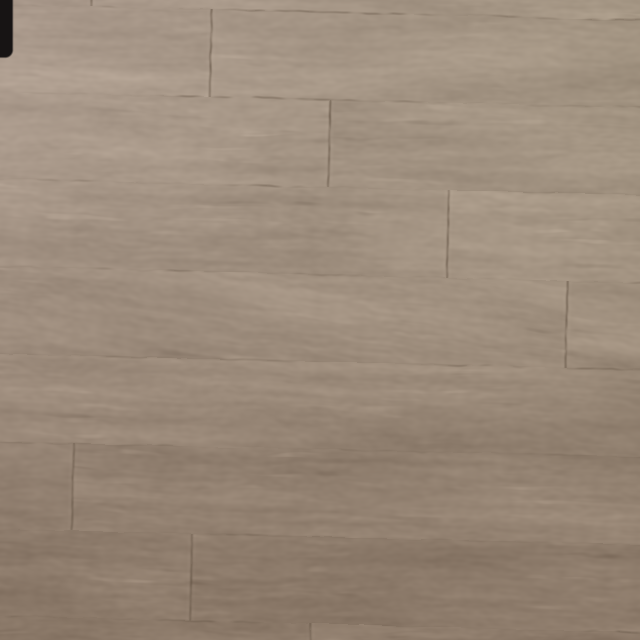
Reproduce this texture procedurally as a three.js fragment shader.

```glsl
varying vec2 vUv;

vec2 hash2(vec2 p) {
  p = vec2(dot(p, vec2(127.1, 311.7)), dot(p, vec2(269.5, 183.3)));
  return fract(sin(p) * 43758.55);
}

float gradientDot(vec2 cell, vec2 corner, vec2 f) {
  return dot(hash2(cell + corner) * 2.0 - 1.0, f - corner);
}

float gradientNoise(vec2 p) {
  vec2 i = floor(p), f = p - i;
  vec2 s = f * f * f * (f * (f * 6.0 - 15.0) + 10.0);
  float low = mix(gradientDot(i, vec2(0, 0), f), gradientDot(i, vec2(1, 0), f), s.x);
  float high = mix(gradientDot(i, vec2(0, 1), f), gradientDot(i, vec2(1, 1), f), s.x);
  return mix(low, high, s.y);
}

float softLine(float dist, float halfWidth) {
  return 1.0 - smoothstep(0.0, halfWidth * 2.0, dist);
}

// Brightness offset of the wood, running along x and falling by slant
float woodGrain(vec2 p, vec2 seed, float slant) {
  vec2 q = p + seed * vec2(13.0, 7.0);
  q.y -= slant * p.x;
  q.y += 0.018 * gradientNoise(q * vec2(2.6, 6.0));
  q.y += 0.004 * gradientNoise(q * vec2(16.0, 24.0));

  // Wide bands, then streaks, then short rough fibres
  float grain = 0.045 * gradientNoise(q * vec2(1.8, 9.0) + 3.1);
  grain += 0.050 * gradientNoise(q * vec2(2.0, 20.0));
  grain += 0.040 * gradientNoise(q * vec2(5.0, 52.0) + 5.3);
  grain += 0.032 * gradientNoise(q * vec2(20.0, 115.0) + 9.1);
  grain += 0.024 * gradientNoise(q * vec2(60.0, 125.0));

  // Sparse pale fibres and dark veins, broken along their length
  float patches = smoothstep(-0.15, 0.3, gradientNoise(q * vec2(4.0, 9.0) + 2.7));
  float broken = smoothstep(-0.3, 0.25, gradientNoise(q * vec2(24.0, 60.0) + 12.6));
  float fibre = smoothstep(0.10, 0.45, gradientNoise(q * vec2(7.0, 95.0) + 21.4));
  float vein = smoothstep(0.12, 0.48, gradientNoise(q * vec2(5.5, 85.0) + 37.8));
  return grain + patches * broken * (0.050 * fibre - 0.055 * vein);
}

void main() {
  // Floor axes, slightly turned, with rows counted downward
  float down = 1.0 - vUv.y;
  vec2 board = vec2(vUv.x + 0.025 * down, down - 0.025 * vUv.x + 0.1301);
  float rowHeight = 0.1366;
  float plankLength = 1.143;

  vec2 edge = board;
  edge.y += 0.0030 * gradientNoise(board * vec2(16.0, 3.0));
  edge.y += 0.0016 * gradientNoise(board * vec2(50.0, 3.0));
  edge.x += 0.0018 * gradientNoise(board * vec2(3.0, 45.0));

  // Each row is shifted by the same step
  float row = floor(edge.y / rowHeight);
  float along = edge.x - 0.1426 - 0.1888 * row;
  float plank = floor(along / plankLength);
  vec2 seed = hash2(vec2(row + 3.0, plank + 8.0));

  // Soft room light, paler and cooler at the upper left
  vec3 shadeColor = vec3(0.545, 0.474, 0.410);
  vec3 lightColor = vec3(0.660, 0.603, 0.532);
  vec3 color = mix(shadeColor, lightColor, smoothstep(-0.12, 0.95, vUv.y));
  color += vec3(0.010, 0.002, 0.020) * (1.0 - vUv.x) * vUv.y;
  color -= 0.026 * vUv.x * smoothstep(0.5, 1.0, vUv.y);
  color += 0.020 * gradientNoise(vUv * 3.0);

  // One row has strongly falling grain
  float slant = 0.02 * (seed.x - 0.4) + 0.07 * (1.0 - step(0.5, abs(row - 4.0)));
  color += (seed.y - 0.5) * 0.006;
  color += woodGrain(board, seed, slant) * vec3(1.0, 0.98, 0.94);

  // Long seams show only in short broken stretches; end joints stay distinct
  float seamRow = floor(edge.y / rowHeight + 0.5);
  float seamDist = abs(edge.y - rowHeight * seamRow);
  float jointDist = abs(along - plankLength * floor(along / plankLength + 0.5));
  float stretches = smoothstep(-0.05, 0.35, gradientNoise(vec2(board.x * 6.0, seamRow * 3.7)));
  float breaks = smoothstep(-0.35, 0.2, gradientNoise(vec2(board.x * 32.0, seamRow * 5.3)));
  float jointWear = 0.8 + 0.7 * gradientNoise(board * vec2(5.0, 65.0));
  float seam = softLine(seamDist, 0.0016) * breaks * mix(0.07, 0.40, stretches);
  float joint = softLine(jointDist, 0.0017) * 0.58 * jointWear;
  color = mix(color, vec3(0.40, 0.34, 0.28), max(seam, joint));

  // Pale bevel beside the joints
  color += 0.008 * softLine(abs(jointDist - 0.0048), 0.0018);

  // Dark rounded furniture foot in the upper left corner
  vec2 foot = abs(vec2(vUv.x + 0.05, vUv.y - 1.0)) - vec2(0.058, 0.078);
  float footDist = length(max(foot, 0.0)) - 0.012;
  color = mix(color, vec3(0.09, 0.08, 0.08), 1.0 - smoothstep(-0.002, 0.002, footDist));

  gl_FragColor = vec4(clamp(color, 0.0, 1.0), 1.0);
}
```
